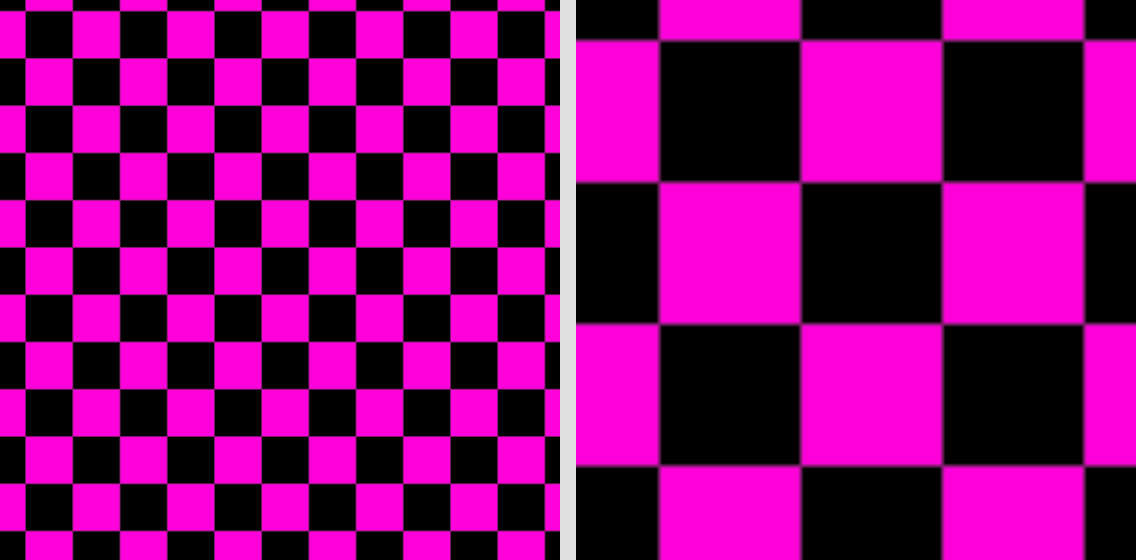
Left: the whole. Right: its middle third, enlarged.
Give the GLSL for this pattern, as a Shadertoy shader.

```glsl
// Checkerboard of magenta and black squares, just under twelve cells each way.
// Each axis gives a signed distance to its nearest grid line; the product of
// the two softened signs picks the colour, with a faint grey fringe on edges.

// Signed distance to the nearest grid line: positive in even cells, negative in odd
vec2 gridDistance(vec2 p, vec2 pitch) {
    vec2 cell = p / pitch;
    return (abs(mod(cell - 0.5, 2.0) - 1.0) - 0.5) * pitch;
}

void mainImage(out vec4 fragColor, in vec2 fragCoord) {
    vec2 uv = fragCoord / iResolution.y;

    // Grid, offset so that the border cells are cut
    vec2 dist = gridDistance(uv - vec2(0.0457, 0.0517), vec2(0.0843, 0.0844));

    // Soft edge, never narrower than one pixel
    float halfWidth = max(0.0017, 0.5 / iResolution.y);
    vec2 side = clamp(dist / halfWidth, -1.0, 1.0);
    float ink = 0.5 - 0.5 * side.x * side.y;

    // Fill colours, then the greyish fringe where they blend
    vec3 black = vec3(0.004, 0.0, 0.004);
    vec3 magenta = vec3(0.995, 0.0, 0.855);
    vec3 color = mix(black, magenta, ink);
    color.g += 0.09 * 4.0 * ink * (1.0 - ink);

    fragColor = vec4(color, 1.0);
}
```
